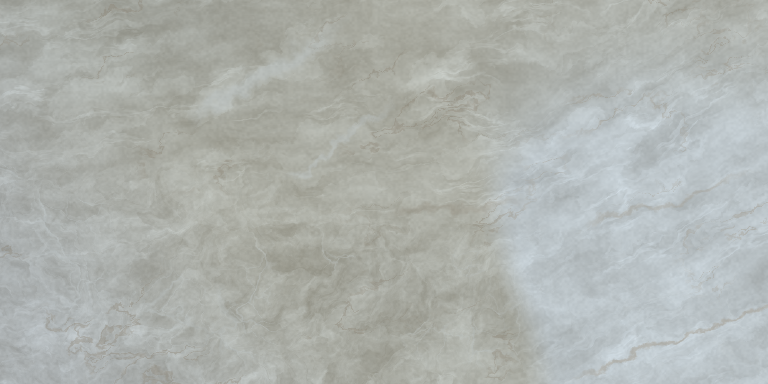
Reproduce this texture procedurally as a Shadertoy shader.

```glsl
// Polished beige marble: fine wispy streaks above, broken shards below, veins.
// Streaks are stretched fractal noise, shards are warped Voronoi cells, and a
// cool window reflection with a soft shadow edge lies over the right side.

const vec3 WARM_STONE = vec3(0.669, 0.674, 0.636);
const vec3 DARK_STONE = vec3(0.640, 0.650, 0.622);
const vec3 COOL_STONE = vec3(0.686, 0.708, 0.715);
const vec3 REFLECTION = vec3(0.733, 0.767, 0.783);
const vec3 WHITE_VEIN = vec3(0.750, 0.780, 0.785);
const vec3 BROWN_VEIN = vec3(0.550, 0.515, 0.455);
const vec3 TONE_TINT  = vec3(0.90, 1.0, 1.12);   // lighter parts turn cooler
const float STREAK_CONTRAST = 0.13;
const float FLECK_CONTRAST  = 0.030;
const float WISP_CONTRAST   = 0.048;
const float SHARD_CONTRAST  = 0.090;
const float SHARD_SCALE     = 6.5;
const float GRAIN           = 0.034;

float hash(vec2 p) {
    return fract(sin(dot(p, vec2(127.1, 311.7))) * 43758.5453);
}

float noise(vec2 p) {
    vec2 i = floor(p), f = fract(p);
    f = f * f * (3.0 - 2.0 * f);
    return mix(mix(hash(i), hash(i + vec2(1, 0)), f.x),
               mix(hash(i + vec2(0, 1)), hash(i + vec2(1, 1)), f.x), f.y);
}

float fbm(vec2 p) {
    float sum = 0.0, amp = 0.5;
    for (int i = 0; i < 5; i++) {
        sum += amp * noise(p);
        p = p * 2.03 + vec2(7.3, 3.1);
        amp *= 0.58;
    }
    return sum / 1.11;
}

vec2 rotate(vec2 p, float angle) {
    float c = cos(angle), s = sin(angle);
    return vec2(c * p.x + s * p.y, c * p.y - s * p.x);
}

// Thin contour line of a noise field
float contour(vec2 p, float width) {
    return 1.0 - smoothstep(0.0, width, abs(fbm(p) - 0.5));
}

// Noise drawn out along a direction, centred on zero
float streaks(vec2 p, float angle, vec2 scale) {
    return fbm(rotate(p, angle) * scale) - 0.5;
}

// Pale crests along a direction, broken into short wisps
float wisps(vec2 p, float angle, vec2 scale) {
    vec2 r = rotate(p, angle);
    return contour(r * scale + 33.0, 0.06) * smoothstep(0.4, 0.75, noise(r * vec2(8.0, 16.0) + 5.0));
}

// Voronoi shards: x = tone with its own streak direction, y = border distance
vec2 shards(vec2 p) {
    vec2 cell = floor(p), nearId = cell, nearOffset = vec2(0.0);
    float d1 = 8.0, d2 = 8.0;
    for (int y = -1; y <= 1; y++)
    for (int x = -1; x <= 1; x++) {
        vec2 id = cell + vec2(x, y);
        vec2 offset = id + vec2(hash(id), hash(id + 41.7)) - p;
        float d = length(offset);
        if (d < d1) { d2 = d1; d1 = d; nearId = id; nearOffset = offset; }
        else d2 = min(d2, d);
    }
    float angle = 0.6 + 2.2 * (hash(nearId + 9.1) - 0.5);
    float tone = 0.8 * (hash(nearId + 3.3) - 0.5);
    tone += 2.0 * streaks(nearOffset + nearId * 5.0, angle, vec2(1.5, 6.0));
    return vec2(tone * smoothstep(0.0, 0.04, d2 - d1), d2 - d1);
}

// Soft stroke from a to b, fading at its ends
float stroke(vec2 p, vec2 a, vec2 b, float width) {
    vec2 d = b - a;
    float t = clamp(dot(p - a, d) / dot(d, d), 0.0, 1.0);
    float fade = smoothstep(0.0, 0.2, t) * smoothstep(1.0, 0.7, t);
    return fade * (1.0 - smoothstep(0.1 * width, width, length(p - a - t * d)));
}

void mainImage(out vec4 fragColor, in vec2 fragCoord) {
    vec2 p = fragCoord / iResolution.xy * vec2(2.0, 1.0);
    vec2 warp = vec2(fbm(p * 3.0 + 3.0), fbm(p * 3.0 + 19.0)) - 0.5;
    vec2 ripple = vec2(fbm(p * 20.0), fbm(p * 20.0 + 31.0)) - 0.5;
    vec2 q = p + 0.12 * warp + 0.022 * ripple;
    vec2 fine = p + 0.10 * warp + 0.06 * ripple;

    // Stone ground and window light
    vec3 col = mix(WARM_STONE, DARK_STONE, smoothstep(0.5, 0.95, q.y) * smoothstep(1.1, 0.3, q.x));
    col = mix(col, DARK_STONE + 0.02, 0.5 * smoothstep(0.5, 0.2, q.y) * smoothstep(0.5, 1.0, q.x));
    col = mix(col, COOL_STONE, smoothstep(1.05, 0.1, q.x + 0.75 * q.y));
    float edge = 1.27 + 0.12 * smoothstep(0.5, 0.0, p.y);
    float blur = mix(0.07, 0.55, smoothstep(0.5, 0.9, p.y));
    float light = smoothstep(edge - 0.5 * blur, edge + blur, p.x + 0.05 * warp.x);
    light *= 1.0 - 0.75 * smoothstep(0.6, 1.02, p.y);
    col = mix(col, REFLECTION, light);

    // Streaks: nearly level above, rising to the right in the lit part
    float rising = smoothstep(1.2, 1.5, q.x + 0.2 * warp.y - 0.3 * (q.y - 0.5));
    float level = streaks(q, 0.06, vec2(5.0, 30.0));
    float slanted = streaks(q, 0.45, vec2(6.0, 28.0));
    float tone = STREAK_CONTRAST * mix(level, slanted, rising);
    tone += 0.13 * (fbm(fine * 10.0 + 50.0) - 0.5);
    tone += FLECK_CONTRAST * (smoothstep(0.50, 0.56, fbm(rotate(fine, 0.4) * vec2(6.0, 13.0) + 81.0)) - 0.4);
    float wisp = mix(wisps(q, 0.1, vec2(4.0, 18.0)), wisps(q, 0.5, vec2(4.5, 17.0)), rising);

    // Broken shards in two sizes with pale seams
    float broken = smoothstep(0.66, 0.40, q.y + 0.22 * (p.x - 0.6)) * (1.0 - 0.6 * rising);
    vec2 jagged = p + 0.22 * warp + 0.05 * ripple;
    vec2 large = shards(jagged * SHARD_SCALE);
    vec2 small = shards(rotate(jagged, 0.7) * SHARD_SCALE * 2.1 + 17.0);
    tone = mix(tone, 0.6 * tone + SHARD_CONTRAST * (0.65 * large.x + 0.45 * small.x), broken);
    tone += WISP_CONTRAST * (wisp - 0.12) * (1.0 - 0.6 * broken);
    col += tone * TONE_TINT;
    float seam = smoothstep(0.06, 0.0, large.y) + 0.6 * smoothstep(0.08, 0.0, small.y);
    seam *= broken * smoothstep(0.45, 0.8, noise(p * 9.0));

    // Pale and brown veins
    float pale = 0.8 * stroke(fine, vec2(0.48, 0.69), vec2(0.94, 0.94), 0.030);
    pale = max(pale, 0.7 * stroke(fine, vec2(0.74, 0.53), vec2(1.04, 0.78), 0.013));
    col = mix(col, WHITE_VEIN + 0.04 * light, 0.6 * max(pale, 0.65 * min(seam, 1.0)));
    float brown = contour(rotate(fine, 0.3) * vec2(3.5, 9.0) + 27.0, 0.022);
    brown *= 0.85 * smoothstep(0.45, 0.8, noise(p * 7.0 + 70.0));
    brown = max(brown, stroke(fine, vec2(1.44, -0.02), vec2(2.15, 0.26), 0.009));
    brown = max(brown, 0.7 * stroke(fine, vec2(1.50, 0.40), vec2(2.00, 0.55), 0.009));
    brown = max(brown, 0.6 * stroke(fine, vec2(1.00, 0.45), vec2(1.40, 0.47), 0.018));
    col = mix(col, BROWN_VEIN + 0.08 * light, 0.45 * brown);
    fragColor = vec4(col + GRAIN * (noise(p * 150.0) - 0.5), 1.0);
}
```
